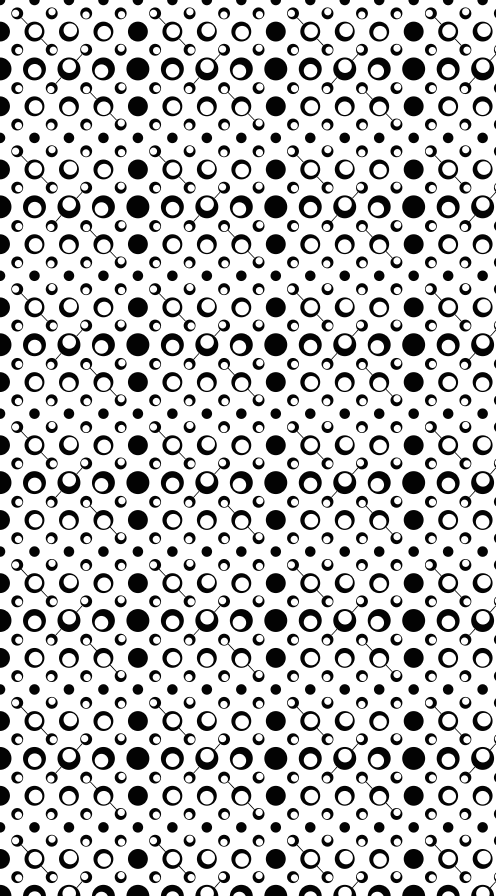
Write a Shadertoy shader that draws this pattern.

```glsl
const float TILES_ACROSS = 3.597;
const vec3 PAPER = vec3(1.0);
const vec3 INK = vec3(0.01);

// Hole shifts for the three rows of large rings, lowest row first
const vec2 HOLE_SHIFT[9] = vec2[9](
    vec2(0.008, -0.005), vec2(0.000, -0.014), vec2(0.003, -0.014),
    vec2(0.002, -0.013), vec2(0.002, 0.020), vec2(-0.014, -0.016),
    vec2(0.006, 0.003), vec2(0.010, 0.010), vec2(0.006, -0.008));

float hash(vec2 p) {
    vec3 q = fract(p.xyx * 0.1031);
    q += dot(q, q.yzx + 33.33);
    return fract((q.x + q.y) * q.z);
}

float fill(float dist, float pixel) {
    return clamp(0.5 - dist / pixel, 0.0, 1.0);
}

float disc(vec2 p, float radius, float pixel) {
    return fill(length(p) - radius, pixel);
}

float segment(vec2 p, vec2 a, vec2 b, float halfWidth, float pixel) {
    vec2 ab = b - a;
    float t = clamp(dot(p - a, ab) / dot(ab, ab), 0.0, 1.0);
    return fill(length(p - a - ab * t) - halfWidth, pixel);
}

// Row heights mirror about the middle of the tile
float rowHeight(int row) {
    const float heights[5] = float[5](0.0, 0.097, 0.229, 0.361, 0.5);
    return row <= 4 ? heights[row] : 1.0 - heights[8 - row];
}

vec2 smallHoleShift(int column, int row) {
    float angle = 6.2832 * hash(vec2(column, row) + 3.0);
    return 0.012 * vec2(cos(angle), sin(angle));
}

float connectors(vec2 tile, float pixel) {
    const float halfWidth = 0.0028;
    float falling = segment(tile, vec2(0.125, 0.903), vec2(0.375, 0.639), halfWidth, pixel);
    float lower = segment(tile, vec2(0.625, 0.361), vec2(0.875, 0.097), halfWidth, pixel);
    float rising = segment(tile, vec2(0.375, 0.361), vec2(0.625, 0.639), halfWidth, pixel);
    return max(falling, max(lower, rising));
}

// Draws one row of dots or rings over the ink already laid down
float addRow(float ink, vec2 p, int row, float pixel) {
    bool isSmall = row % 2 == 1;
    float stagger = isSmall ? 0.5 : 0.0;
    float column = round(p.x * 4.0 - stagger);
    float dy = p.y - rowHeight(row);
    vec2 local = vec2(p.x - (column + stagger) / 4.0, dy - round(dy));
    int index = int(mod(column, 4.0));

    float radius = isSmall ? 0.043 : row == 0 ? 0.038 : row == 4 ? 0.083 : 0.072;
    ink = max(ink, disc(local, radius, pixel));

    // Dots and the first large column stay solid
    if (isSmall) {
        ink *= 1.0 - disc(local - smallHoleShift(index, row), 0.026, pixel);
    } else if (row > 0 && index > 0) {
        vec2 shift = HOLE_SHIFT[(row / 2 - 1) * 3 + index - 1];
        ink *= 1.0 - disc(local - shift, 0.049, pixel);
    }
    return ink;
}

void mainImage(out vec4 fragColor, in vec2 fragCoord) {
    // Tile space, anchored at the top left corner
    float pixel = TILES_ACROSS / iResolution.x;
    vec2 p = (fragCoord - vec2(0.0, iResolution.y)) * pixel;

    float ink = connectors(fract(p), pixel);
    for (int row = 0; row < 8; row++) {
        ink = addRow(ink, p, row, pixel);
    }
    fragColor = vec4(mix(PAPER, INK, ink), 1.0);
}
```
